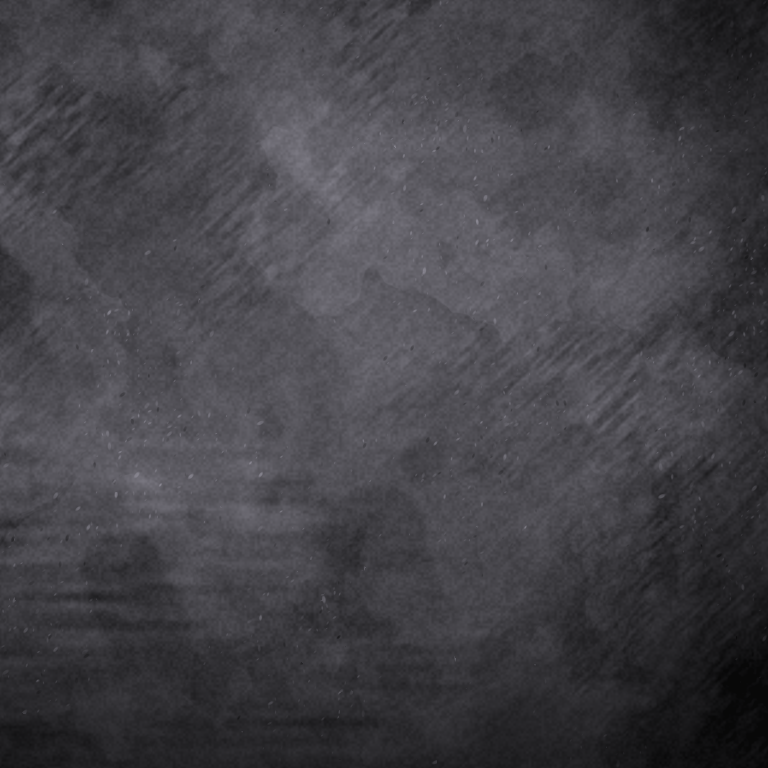
A Shadertoy shader for this texture:

```glsl
// Dark, worn plaster wall: trowelled slate grey with a heavy uneven vignette.
// Warped noise makes the clouds and ragged patches, hashed grid cells place
// the trowel smears, gouges and pale chips, and stretched noise the brushing.
#define TINT vec3(1.0, 0.983, 1.06)
#define BRIGHTNESS 0.368
#define VIGNETTE 0.17
#define CLOUD_CONTRAST 0.24
#define PATCH_CONTRAST 0.042
#define SMEAR_CONTRAST 0.06
#define GOUGE_DEPTH 0.10
#define BRUSH_CONTRAST 0.055
#define GRAIN_CONTRAST 0.05
#define CHIP_BRIGHTNESS 0.17

float hash(vec2 p) {
    vec3 q = fract(p.xyx * 0.1031);
    q += dot(q, q.yzx + 33.33);
    return fract((q.x + q.y) * q.z);
}

vec2 hash2(vec2 p) {
    return vec2(hash(p), hash(p + 57.3));
}

mat2 rotation(float angle) {
    float c = cos(angle), s = sin(angle);
    return mat2(c, -s, s, c);
}

// Value noise centred on zero
float noise(vec2 p) {
    vec2 cell = floor(p), f = fract(p);
    f = f * f * (3.0 - 2.0 * f);
    float low = mix(hash(cell), hash(cell + vec2(1, 0)), f.x);
    float high = mix(hash(cell + vec2(0, 1)), hash(cell + vec2(1, 1)), f.x);
    return mix(low, high, f.y) - 0.5;
}

float fbm(vec2 p) {
    float sum = 0.0, amplitude = 0.5;
    for (int i = 0; i < 6; i++) {
        sum += amplitude * noise(p);
        p = rotation(0.65) * p * 2.03 + 17.7;
        amplitude *= 0.54;
    }
    return sum;
}

// Scattered strokes with one crisp end and one fading end, signed by shade
float strokes(vec2 p, vec2 halfSize, float density, float edge, float seed) {
    float sum = 0.0;
    vec2 home = floor(p);
    for (int y = -1; y <= 1; y++)
    for (int x = -1; x <= 1; x++) {
        vec2 cell = home + vec2(x, y);
        vec2 id = cell + seed;
        if (hash(id + 5.1) > density) continue;
        float lean = hash(id + 9.4) < 0.6 ? 0.95 : 2.05;
        float angle = lean + 0.7 * (hash(id + 3.7) - 0.5);
        vec2 q = rotation(angle) * (p - cell - 0.2 - 0.6 * hash2(id));
        q.y += 0.25 * q.x * q.x * (hash(id + 8.2) - 0.5);
        vec2 size = halfSize * (0.6 + 0.4 * hash(id + 6.6));
        float radius = size.y * 0.8;
        vec2 d = abs(q) - size + radius;
        float dist = length(max(d, 0.0)) + min(max(d.x, d.y), 0.0) - radius;
        float fade = smoothstep(-size.x, size.x * 0.7, q.x);
        float shade = 2.0 * hash(id + 2.9) - 1.0;
        sum += shade * fade * (1.0 - smoothstep(-edge, edge, dist));
    }
    return sum;
}

// Small slanted flecks, one at most in each cell
float chips(vec2 p, float density, float blur) {
    vec2 cell = floor(p);
    vec2 q = fract(p) - 0.3 - 0.4 * hash2(cell);
    q = rotation(0.4 + 1.5 * hash(cell + 4.4)) * q;
    float radius = 0.08 + 0.14 * hash(cell + 7.1);
    float dist = length(q * vec2(0.65, 1.3)) - radius;
    float fleck = 1.0 - smoothstep(-blur, blur, dist);
    return fleck * step(hash(cell + 1.7), density) * (0.25 + 0.75 * hash(cell + 2.3));
}

// Broad light: brightest left of centre, falling off to the right and below
float wallLight(vec2 uv) {
    vec2 d = (uv - vec2(0.38, 0.55)) / vec2(0.75, 0.62);
    float light = BRIGHTNESS - VIGNETTE * dot(d, d);
    light -= 0.09 * (1.0 - smoothstep(0.0, 0.4, uv.y));
    light -= 0.04 * smoothstep(0.75, 1.0, uv.x);
    return max(light, 0.065);
}

void mainImage(out vec4 fragColor, in vec2 fragCoord) {
    vec2 p = fragCoord / iResolution.y;
    vec2 uv = fragCoord / iResolution.xy;
    float pixel = 1.0 / iResolution.y;
    float light = wallLight(uv);

    // Clouds and ragged worn patches
    vec2 warp = vec2(fbm(p * 4.0 + 3.1), fbm(p * 4.0 + 41.6));
    float clouds = fbm(p * 5.0 + 1.6 * warp + 8.0);
    float worn = fbm(p * 4.2 + 2.2 * warp + 23.0);
    float detail = CLOUD_CONTRAST * clouds;
    detail += PATCH_CONTRAST * (smoothstep(0.0, 0.07, worn) - 0.5);
    detail -= 0.8 * PATCH_CONTRAST * smoothstep(0.1, 0.16, fbm(p * 9.0 + warp + 71.0));

    // Trowel smears and narrow gouges
    vec2 ragged = p + 0.05 * warp + 0.012 * vec2(fbm(p * 30.0), fbm(p * 30.0 + 9.0));
    detail += SMEAR_CONTRAST * strokes(ragged * 3.2, vec2(0.65, 0.25), 0.8, 0.025, 11.0);
    detail += 0.6 * SMEAR_CONTRAST * strokes(ragged * 6.5, vec2(0.6, 0.2), 0.6, 0.04, 37.0);
    detail -= GOUGE_DEPTH * abs(strokes(ragged * 4.5, vec2(0.4, 0.055), 0.28, 0.03, 83.0));

    // Brushing: level at the lower left, slanted elsewhere
    float level = smoothstep(0.6, 0.3, uv.y) * smoothstep(0.85, 0.4, uv.x);
    vec2 slant = rotation(0.75) * p;
    float brushed = mix(noise(slant * vec2(40, 190)), noise((p + 0.02 * warp) * vec2(9, 85)), level);
    detail += BRUSH_CONTRAST * brushed * (0.5 + 2.0 * smoothstep(-0.1, 0.25, fbm(p * 6.0 + 50.0)));

    // Pale chips in clusters, dark pits and fine grain
    float cluster = smoothstep(-0.08, 0.25, fbm(p * 5.0 + 90.0));
    float pale = chips(p * 75.0, 0.13 * cluster, 0.05 + 75.0 * pixel * 0.5);
    pale += 0.7 * chips(p * 130.0 + 19.0, 0.16 * cluster, 0.05 + 130.0 * pixel * 0.5);
    float pits = chips(p * 85.0 + 63.0, 0.09 * cluster, 0.05 + 85.0 * pixel * 0.5);
    detail += CHIP_BRIGHTNESS * pale - 0.09 * pits;
    detail += GRAIN_CONTRAST * (noise(p * 300.0) + 0.6 * noise(p * 140.0 + 5.0));

    float value = light + detail * clamp(light * 4.0, 0.6, 1.0);
    fragColor = vec4(max(value, 0.03) * TINT, 1.0);
}
```
